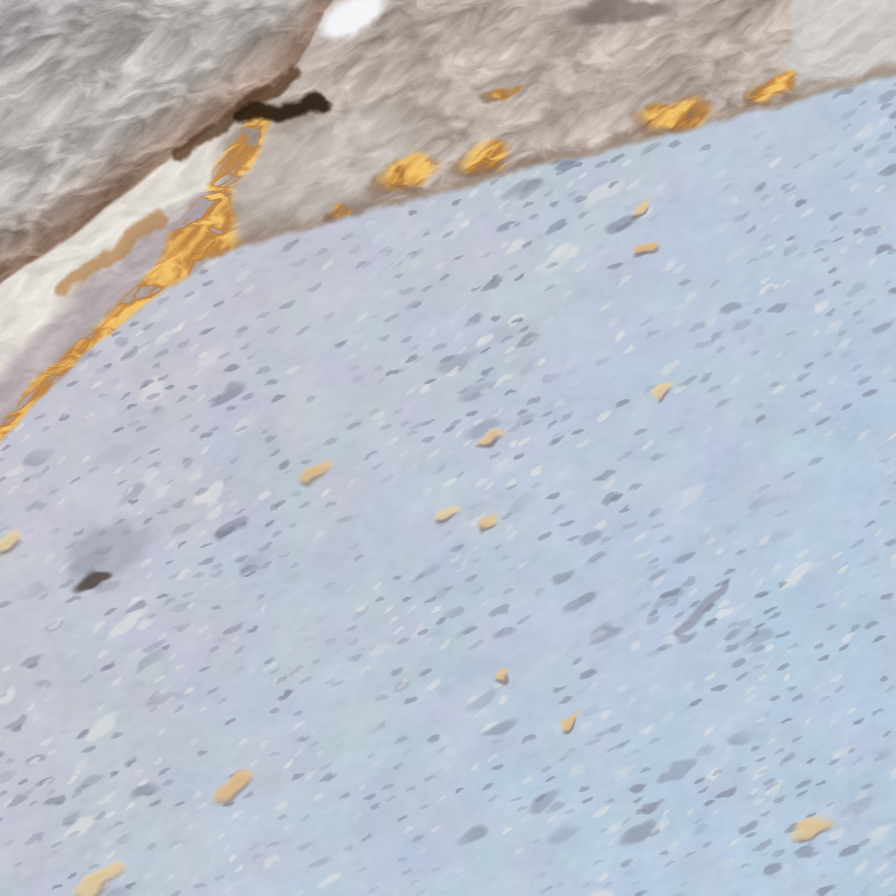
Give the GLSL for this texture, as a Shadertoy shader.

```glsl
float hash(vec2 p) {
  vec3 q = fract(p.xyx * vec3(.1031, .1030, .0973));
  q += dot(q, q.yzx + 33.33);
  return fract((q.x + q.y) * q.z);
}

float noise(vec2 p) {
  vec2 i = floor(p), f = fract(p);
  f = f * f * (3. - 2. * f);
  return mix(mix(hash(i), hash(i + vec2(1, 0)), f.x),
             mix(hash(i + vec2(0, 1)), hash(i + vec2(1, 1)), f.x), f.y);
}

// Layered noise, centred on zero
float fbm(vec2 p) {
  float sum = -.47, amp = .5;
  for (int i = 0; i < 4; i++) {
    sum += amp * noise(p);
    p = mat2(1.6, 1.2, -1.2, 1.6) * p + 7.3;
    amp *= .5;
  }
  return sum;
}

vec2 turn(vec2 p, float a) {
  return mat2(cos(a), -sin(a), sin(a), cos(a)) * p;
}

float blob(vec2 p, vec2 radius, float angle) {
  return 1. - smoothstep(.6, 1.2, length(turn(p, angle) / radius));
}

float stroke(vec2 p, vec2 a, vec2 b, float width) {
  vec2 ab = b - a;
  float t = clamp(dot(p - a, ab) / dot(ab, ab), 0., 1.);
  return 1. - smoothstep(.5, 1.3, length(p - a - t * ab) / width);
}

float roadEdge(float x) {
  return x < .273 ? .505 + 1.16 * x - 1.27 * x * x : .727 + .26 * (x - .273);
}

// Leaves: x, y, half length
const vec3 roadLeaves[13] = vec3[](
  vec3(.35, .472, .024), vec3(.547, .512, .015), vec3(.497, .431, .014), vec3(.544, .417, .014),
  vec3(.56, .251, .014), vec3(.262, .124, .025), vec3(.11, .017, .032), vec3(.635, .197, .013),
  vec3(.714, .766, .013), vec3(.72, .724, .016), vec3(.742, .566, .016),
  vec3(.906, .076, .024), vec3(.004, .393, .022));
const vec3 kerbLeaves[6] = vec3[](
  vec3(.455, .806, .037), vec3(.54, .826, .03), vec3(.755, .872, .038),
  vec3(.866, .902, .028), vec3(.566, .897, .018), vec3(.38, .762, .014));

vec3 road(vec2 uv) {
  vec3 col = mix(vec3(.77, .77, .81), vec3(.72, .795, .87), smoothstep(-.5, .9, uv.x - uv.y * .6));
  vec2 grain = turn(uv, .5);
  col += .05 * fbm(grain * vec2(16, 32)) + .045 * fbm(grain * vec2(75, 130));
  col += .025 * (vec3(noise(uv * 24.), noise(uv * 24. + 40.), noise(uv * 24. + 80.)) - .5);

  // Scattered grit
  for (int i = 0; i < 4; i++) {
    float layer = float(i);
    vec2 p = grain * (20. + 15. * layer) * vec2(.65, 1.15) + 19. * layer;
    vec2 id = floor(p);
    float pick = hash(id + 3.1), tone = hash(id + 8.7);
    vec2 centre = .5 + .2 * vec2(hash(id + 1.7) - noise(p * 4.), hash(id + 5.3) - noise(p * 4. + 9.));
    float fleck = blob(fract(p) - centre, vec2(.3, .08 + .13 * pick), tone - .4);
    fleck *= step(.55, pick) * smoothstep(.3, .65, noise(uv * 9. + layer * 4.));
    col = mix(col, tone < .6 ? vec3(.5, .52, .59) : vec3(.89, .89, .88), fleck * (.2 + .45 * hash(id + 12.)));
  }

  // Worn hollow and dark chips
  vec2 rough = uv + .012 * (vec2(noise(uv * 60.), noise(uv * 60. + 20.)) - .5);
  col = mix(col, vec3(.62, .63, .68), .6 * blob(rough - vec2(.12, .385), vec2(.055, .032), .6));
  col = mix(col, vec3(.31, .27, .25), .85 * blob(rough - vec2(.104, .353), vec2(.025, .009), .3));
  col = mix(col, vec3(.53, .54, .61), .6 * stroke(rough, vec2(.755, .295), vec2(.81, .345), .006));

  // Fallen leaves with a dark lower rim
  for (int i = 0; i < 13; i++) {
    vec3 leaf = roadLeaves[i];
    vec2 p = rough - leaf.xy, size = leaf.z * vec2(1, .4);
    vec3 tint = mix(vec3(.88, .7, .5), vec3(.91, .85, .68), hash(leaf.xy * 91.));
    col = mix(col, vec3(.48, .41, .38), .6 * blob(p + vec2(0, .005), size * .9, .5));
    col = mix(col, tint, .85 * blob(p, size, .5));
  }
  return col;
}

vec3 kerb(vec2 uv, float above) {
  vec2 grain = turn(uv, .4);
  float coarse = fbm(grain * vec2(14, 34)), fine = fbm(grain * vec2(45, 95) + 4. * coarse);
  vec2 rough = uv + .025 * vec2(fbm(uv * 32.), fbm(uv * 32. + 17.));

  // Right slab with pale end stone
  vec3 col = vec3(.74, .695, .665) + .28 * coarse + .35 * fine;
  col = mix(col, vec3(.47, .4, .4), .7 * blob(rough - vec2(.69, .988), vec2(.07, .014), .1));
  col = mix(col, vec3(.81, .8, .79) + .2 * fine, smoothstep(.875, .895, rough.x));
  col = mix(col, vec3(.52, .43, .36), .55 - .55 * smoothstep(.003, .022, above + .02 * fine));

  // Oval stone
  vec2 oval = rough - vec2(.365, .815);
  col = mix(col, vec3(.5, .44, .39), .65 * blob(oval + vec2(-.003, .005), vec2(.126, .058), .46));
  col = mix(col, vec3(.76, .735, .71) + .24 * fine, blob(oval, vec2(.117, .052), .46));

  // Pale strip and cracked slab
  vec3 strip = mix(vec3(.73, .69, .7), vec3(.88, .86, .83), smoothstep(.07, .095, above + .03 * coarse));
  col = mix(strip + .2 * fine, col, smoothstep(.235, .26, rough.x));
  col = mix(col, vec3(.69, .5, .3), .7 * stroke(rough, vec2(.07, .675), vec2(.18, .755), .01));

  // Upper left stone with a brown flank
  float bend = max(rough.x - .3, 0.);
  float rim = uv.y - .68 - .74 * uv.x - 8. * bend * bend + .018 * coarse;
  vec3 stone = mix(vec3(.71, .69, .675), vec3(.58, .56, .59), smoothstep(.85, 1.08, uv.y - uv.x * .7));
  stone = mix(vec3(.58, .48, .42), stone, smoothstep(0., .085, rim));
  col = mix(col, stone + .25 * coarse + .4 * fine, smoothstep(-.003, .004, rim));
  col = mix(col, vec3(.96, .96, .97), blob(rough - vec2(.395, .982), vec2(.043, .022), .55));

  // Leaf litter in the joints
  vec3 litter = mix(vec3(.7, .46, .22), vec3(.95, .77, .43), smoothstep(-.17, .18, fine));
  float wide = smoothstep(.14, .23, uv.x), patchy = smoothstep(-.25, -.05, fine);
  float offset = abs(above - .012 - .026 * wide + .03 * coarse);
  float drift = 1. - smoothstep(.6, 1.25, offset / (.018 + .022 * wide));
  drift *= 1. - smoothstep(.25, .275, rough.x);
  drift = max(drift, stroke(rough, vec2(.235, .77), vec2(.29, .865), .014));
  col = mix(col, litter, drift * patchy);
  for (int i = 0; i < 6; i++) {
    vec3 leaf = kerbLeaves[i];
    vec2 p = rough - leaf.xy, size = leaf.z * vec2(1, .48);
    col = mix(col, vec3(.48, .35, .24), .55 * blob(p + vec2(.012, .006), size, .3));
    col = mix(col, litter, blob(p, size, .3) * patchy);
  }

  // Dark gaps
  col = mix(col, vec3(.34, .23, .15), .8 * stroke(rough, vec2(.2, .827), vec2(.325, .915), .009));
  return mix(col, vec3(.15, .11, .06), .9 * stroke(rough, vec2(.27, .868), vec2(.36, .886), .01));
}

void mainImage(out vec4 fragColor, in vec2 fragCoord) {
  vec2 uv = fragCoord / iResolution.xy;
  float above = uv.y - roadEdge(uv.x) + .012 * fbm(uv * 38.);
  vec3 col = mix(road(uv), kerb(uv, above), smoothstep(-.005, .005, above));
  fragColor = vec4(clamp(col, 0., 1.), 1);
}
```
